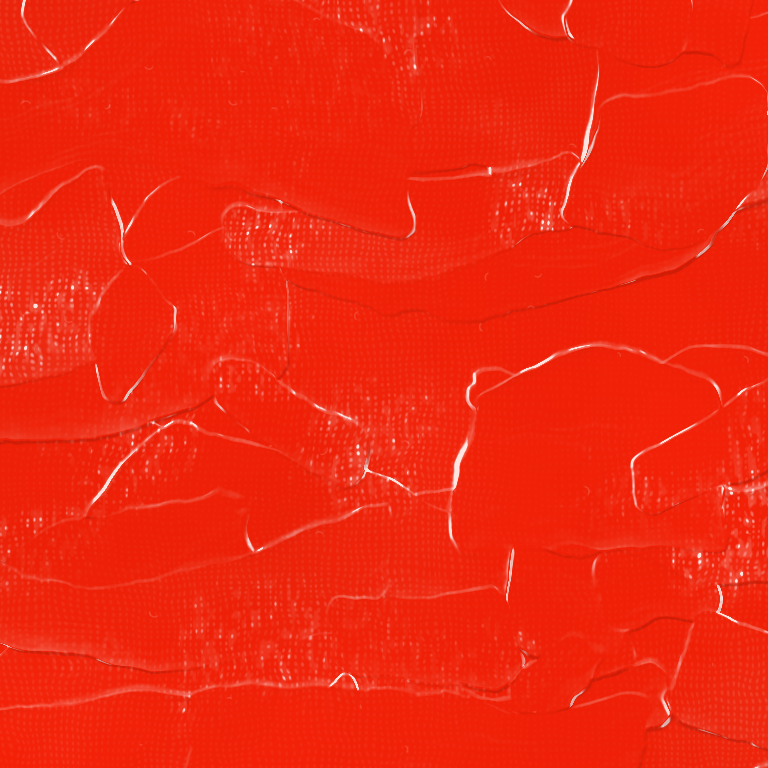
Reproduce this texture procedurally as a Shadertoy shader.

```glsl
// Glossy red oil paint laid with a palette knife over woven canvas.

const int STROKES = 42;
const float THREADS = 118.0;
const vec3 RED = vec3(0.945, 0.128, 0.028);
const vec3 CORAL = vec3(0.95, 0.31, 0.23);
const vec3 PINK = vec3(0.955, 0.56, 0.53);
const vec3 GLOSS = vec3(1.0, 0.9, 0.88);

float hash(vec2 p) {
    vec3 q = fract(vec3(p.xyx) * 0.1031);
    q += dot(q, q.yzx + 33.33);
    return fract((q.x + q.y) * q.z);
}

float noise(vec2 p) {
    vec2 i = floor(p), f = fract(p);
    f = f * f * (3.0 - 2.0 * f);
    float low = mix(hash(i), hash(i + vec2(1, 0)), f.x);
    float high = mix(hash(i + vec2(0, 1)), hash(i + 1.0), f.x);
    return mix(low, high, f.y);
}

float fbm(vec2 p) {
    float sum = 0.0, amp = 0.53;
    for (int i = 0; i < 4; i++) {
        sum += amp * noise(p);
        p = p * 2.03 + 17.3;
        amp *= 0.5;
    }
    return sum;
}

vec2 noise2(vec2 p) {
    return vec2(noise(p), noise(p + 31.7)) - 0.5;
}

float roundedBox(vec2 p, vec2 halfSize, float radius) {
    vec2 q = abs(p) - halfSize + radius;
    return length(max(q, 0.0)) + min(max(q.x, q.y), 0.0) - radius;
}

// Adds one knife stroke; surface holds (height, thinness of the paint).
vec2 layStroke(vec2 surface, vec2 p, float id) {
    vec2 jitter = vec2(hash(vec2(id, 1)), hash(vec2(id, 2))) * 0.15;
    vec2 centre = fract(id * vec2(0.7549, 0.5698) + jitter) * 1.2 - 0.1;
    vec2 halfSize = mix(vec2(0.12, 0.045), vec2(0.36, 0.12),
                        vec2(hash(vec2(id, 3)), hash(vec2(id, 4))));
    float angle = mix(-0.25, 0.35, hash(vec2(id, 5)));

    // Every third stroke is a short, steep dab.
    float dab = step(mod(id, 3.0), 0.5);
    halfSize *= mix(vec2(1.0), vec2(0.4, 0.65), dab);
    angle *= 1.0 + 2.5 * dab;

    float c = cos(angle), s = sin(angle);
    vec2 q = mat2(c, -s, s, c) * (p - centre);
    q.y += mix(-0.9, 0.9, hash(vec2(id, 6))) * q.x * q.x;
    vec2 seed = vec2(id * 7.3, id * 3.1);
    q += noise2(q * 5.0 + seed) * 0.12 + noise2(q * 24.0 + seed) * 0.014;
    q += noise2(q * 75.0 + seed) * 0.003;

    float d = roundedBox(q, halfSize, 0.03);
    float inside = smoothstep(0.003, -0.003, d);
    float strength = smoothstep(0.38, 0.85, noise(q * 8.0 + seed * 1.9));
    float lip = mix(0.0022, 0.006, noise(q * 11.0 + seed));
    float ridge = d < 0.0 ? exp(d / 0.01) : exp(-d * d / (lip * lip));
    float body = 0.005 * noise(q * vec2(4, 14) + seed)
               + 0.0004 * noise(q * vec2(12, 130) + seed)
               + 0.003 * exp(min(d, 0.0) / 0.03);
    float thin = hash(vec2(id, 7));
    surface = mix(surface, vec2(body, mix(0.15, 1.0, thin * thin)), inside);
    surface.x += 0.0045 * strength * ridge;
    return surface;
}

vec2 paintSurface(vec2 p) {
    vec2 surface = vec2(0.0, 0.5);
    for (int i = 0; i < STROKES; i++) surface = layStroke(surface, p, float(i) + 1.0);
    return surface;
}

// Returns the thread bump and a random strength for its glint.
vec2 weave(vec2 p) {
    vec2 u = p * THREADS + noise2(p * 6.0) * 3.0 + noise2(p * 38.0) * 0.9;
    float pick = hash(floor(u));
    vec2 f = fract(u) - 0.5;
    f.x += (pick - 0.5) * 0.2;
    return vec2(smoothstep(0.45, 0.1, length(f * vec2(1.3, 0.9))), pick);
}

// Sparse curled bristle marks.
float bristle(vec2 p, float density) {
    vec2 u = p * density, cell = floor(u);
    float pick = hash(cell + 5.0), turn = 90.0 * pick;
    vec2 v = fract(u) - 0.5 - noise2(cell * 3.7) * 0.5;
    float arc = smoothstep(0.035, 0.0, abs(length(v) - 0.03 - 0.1 * hash(cell + 9.0)));
    float side = dot(v, vec2(cos(turn), sin(turn))) / (length(v) + 0.001);
    return arc * smoothstep(0.2, 0.7, side) * step(0.88, pick);
}

vec3 paintColor(float light) {
    vec3 color = mix(RED, CORAL, clamp(light / 0.35, 0.0, 1.0));
    color = mix(color, PINK, clamp((light - 0.35) / 0.35, 0.0, 1.0));
    return mix(color, GLOSS, clamp((light - 0.7) / 0.3, 0.0, 1.0));
}

void mainImage(out vec4 fragColor, in vec2 fragCoord) {
    vec2 p = fragCoord / iResolution.y;
    float e = 0.0015;
    vec2 surface = paintSurface(p);
    vec2 slope = vec2(paintSurface(p + vec2(e, 0)).x,
                      paintSurface(p + vec2(0, e)).x) - surface.x;
    slope /= e;
    float thin = surface.y;

    // Soft light from above, broken gloss on steep sideways faces.
    float lit = dot(slope, vec2(0.4, -0.9));
    float light = 0.5 * (1.0 - exp(-1.2 * max(lit - 0.02, 0.0)));
    light *= 0.6 + 0.8 * noise(p * 55.0);
    float streak = smoothstep(0.4, 0.65, noise(p * vec2(60, 14)));
    light += 0.9 * smoothstep(0.3, 0.85, abs(slope.x)) * streak;

    // Canvas threads showing through thin paint, with scattered glints.
    vec2 thread = weave(p);
    float sheen = smoothstep(0.4, 0.72, fbm(p * vec2(4, 5) + 3.0));
    float glare = thin * smoothstep(0.5, 0.68, fbm(p * vec2(6, 7) + 21.0));
    float grit = smoothstep(0.5, 0.85, noise(p * vec2(170, 75)));
    light += thin * 0.15 * sheen;
    light += (thread.x - 0.3) * (0.03 + 0.16 * thin * (0.3 + sheen));
    light += glare * (thread.x * thread.y * thread.y * (0.6 + grit) + 0.35 * grit);
    light += 0.25 * bristle(p, 18.0);

    vec3 color = paintColor(max(light, 0.0));
    color *= 1.0 - 0.13 * smoothstep(0.1, 1.2, -lit);
    color *= 0.97 + 0.05 * fbm(p * 3.0 + 8.0);
    fragColor = vec4(color, 1.0);
}
```
